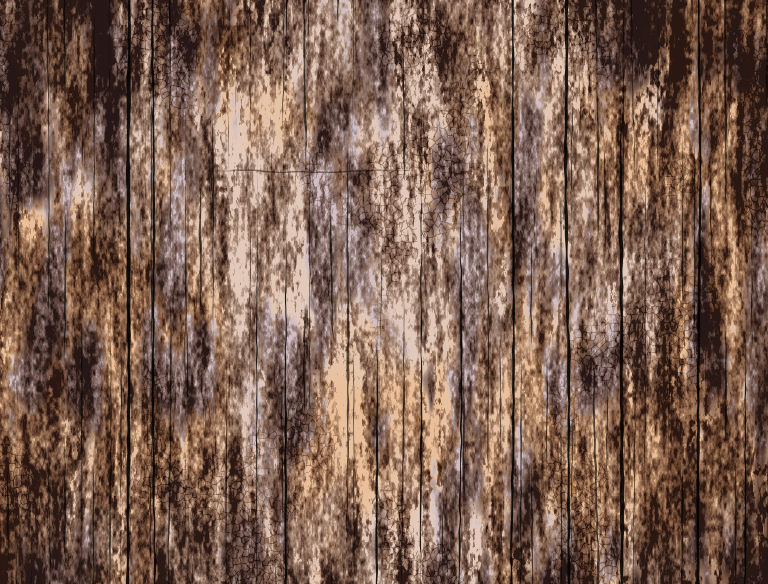
Give the GLSL for this texture, as a WebGL 2 fragment shader.

```glsl
#version 300 es
precision highp float;
// Weathered wooden boards with vertical grain, stains, flaking and dry cracks.

#define BASE_TONE 0.465
#define FIBRE_CONTRAST 0.85
#define GRAIN_CONTRAST 0.85
#define PATCH_CONTRAST 0.40
#define GROOVE_DEPTH 0.15
#define VIGNETTE 0.65
#define LONG_CRACKS 13.0
#define HAIR_CRACKS 40.0
#define CHECK_SCALE vec2(85.0, 72.0)
#define STAIN_TINT vec3(0.92, 0.95, 1.06)
#define WARM_TINT vec3(1.03, 0.95, 0.82)

uniform vec2 u_resolution;
out vec4 fragColor;

float hash(vec2 p) {
    vec3 q = fract(vec3(p.xyx) * 0.1031);
    q += dot(q, q.yzx + 33.33);
    return fract((q.x + q.y) * q.z);
}

float noise(vec2 p) {
    vec2 i = floor(p), f = fract(p);
    f = f * f * (3.0 - 2.0 * f);
    vec2 e = vec2(0.0, 1.0);
    return mix(mix(hash(i), hash(i + e.yx), f.x),
               mix(hash(i + e.xy), hash(i + e.yy), f.x), f.y);
}

// Layered noise centred on zero.
float fbm(vec2 p) {
    float sum = 0.0, weight = 0.5;
    for (int i = 0; i < 4; i++) {
        sum += weight * (noise(p) - 0.5);
        p = p * 2.03 + 17.3;
        weight *= 0.5;
    }
    return sum / 0.9375;
}

// Wandering vertical splits: one per column, broken into tapering lengths.
float splits(vec2 p, float columns, float width, float lengthFreq, float gap, float px) {
    float ink = 0.0;
    float column = floor(p.x * columns);
    for (float k = -1.0; k <= 1.0; k++) {
        float id = column + k + 50.0;
        float seed = hash(vec2(id, columns));
        float drift = (noise(vec2(p.y * 3.0, id * 7.1)) - 0.5) * 0.008
                    + (noise(vec2(p.y * 45.0, id * 3.7)) - 0.5) * 0.002;
        float x = (column + k + 0.1 + 0.8 * seed) / columns + drift;
        float presence = noise(vec2(p.y * lengthFreq + seed * 40.0, id * 5.3));
        float ragged = 0.6 + 0.8 * noise(vec2(p.y * 30.0, id * 2.9));
        float w = width * ragged * (0.4 + seed) * smoothstep(gap, gap + 0.35, presence);
        float line = clamp((w - abs(p.x - x)) / px + 0.5, 0.0, 1.0);
        ink = max(ink, line * smoothstep(0.0, width * 0.4, w));
    }
    return ink;
}

// Gap between the two nearest cell centres; small along cell borders.
float cellBorder(vec2 p) {
    vec2 cell = floor(p), f = fract(p);
    float nearest = 8.0, second = 8.0;
    for (int j = -1; j <= 1; j++)
    for (int i = -1; i <= 1; i++) {
        vec2 o = vec2(i, j), id = cell + o;
        vec2 r = o + vec2(hash(id), hash(id + 71.7)) - f;
        float d = max(abs(r.x), abs(r.y)) * 0.6 + length(r) * 0.4;
        second = min(second, max(nearest, d));
        nearest = min(nearest, d);
    }
    return second - nearest;
}

// Wood colour from dark to pale.
vec3 woodRamp(float tone) {
    vec3 shades[6] = vec3[6](vec3(0.16, 0.095, 0.08), vec3(0.33, 0.22, 0.175),
        vec3(0.46, 0.34, 0.28), vec3(0.59, 0.465, 0.395),
        vec3(0.71, 0.595, 0.53), vec3(0.89, 0.79, 0.73));
    float s = clamp((tone - 0.12) / 0.132, 0.0, 5.0);
    vec3 c = shades[0];
    for (int i = 1; i < 6; i++) c = mix(c, shades[i], clamp(s - float(i - 1), 0.0, 1.0));
    return c;
}

void main() {
    float px = 1.0 / u_resolution.y;
    vec2 uv = gl_FragCoord.xy / u_resolution;
    vec2 p = gl_FragCoord.xy * px;
    vec2 fromCentre = uv - 0.5;
    float middle = exp(-14.0 * fromCentre.x * fromCentre.x);
    vec2 q = p + vec2(0.014 * (noise(p * vec2(7.0, 3.0)) - 0.5), 0.0);

    // Broad patches, streaked fibres, thin grooves and fine grit
    float grit = fbm(q * vec2(210.0, 105.0));
    float fibre = fbm(q * vec2(85.0, 9.0) + 9.0);
    float groove = 1.0 - smoothstep(0.0, 0.04, abs(fbm(q * vec2(50.0, 5.0) + 411.0)));
    groove *= smoothstep(-0.1, 0.1, fbm(q * vec2(25.0, 14.0) + 77.0));
    float tone = BASE_TONE + FIBRE_CONTRAST * fibre + GRAIN_CONTRAST * grit
               + PATCH_CONTRAST * (fbm(q * vec2(8.0, 3.0)) + 1.3 * fbm(q * vec2(34.0, 13.0) + 31.0))
               - GROOVE_DEPTH * groove
               + 0.11 * (middle - 0.5) + VIGNETTE * (0.15 - dot(fromCentre, fromCentre));

    // Ragged dark stains and pale flakes
    float rag = 0.25 * fibre + 0.25 * grit;
    float stain = smoothstep(0.04, 0.17, fbm(q * vec2(20.0, 5.5) + 63.0) + rag);
    float flake = smoothstep(0.16, 0.21, fbm(q * vec2(23.0, 6.0) + 120.0) + rag + 0.03 * middle);
    tone += 0.18 * flake * (1.0 - stain) - 0.13 * stain;

    // Dry checks gathered in patches
    float dry = smoothstep(-0.04, 0.16, fbm(p * vec2(7.0, 4.5) + 207.0));
    vec2 bent = q + 0.012 * vec2(fbm(p * 50.0), fbm(p * 50.0 + 50.0));
    float checks = 1.0 - smoothstep(0.02, 0.2, cellBorder(bent * CHECK_SCALE));
    tone -= 0.20 * checks * dry;

    vec3 color = woodRamp(tone);
    float warm = smoothstep(-0.12, 0.16, fbm(q * vec2(9.0, 4.0) + 301.0) + 0.08 - 0.14 * middle);
    color *= mix(vec3(1.0), WARM_TINT, warm * (1.0 - stain));
    color *= mix(vec3(1.0), STAIN_TINT, stain);

    // Long splits, hairlines and one faint cross split
    float longSplit = splits(p, LONG_CRACKS, 0.0022, 1.5, 0.32, px);
    float hairline = splits(p, HAIR_CRACKS, 0.0013, 5.0, 0.45, px);
    float across = abs(p.y - 0.705 - 0.02 * fbm(p * vec2(9.0, 1.0)));
    float crossSplit = clamp((0.0012 - across) / px + 0.5, 0.0, 1.0)
                     * smoothstep(0.36, 0.42, p.x) * (1.0 - smoothstep(0.6, 0.74, p.x));
    color *= 1.0 - max(0.88 * longSplit, max(0.65 * hairline, 0.45 * crossSplit));

    fragColor = vec4(color, 1.0);
}
```
